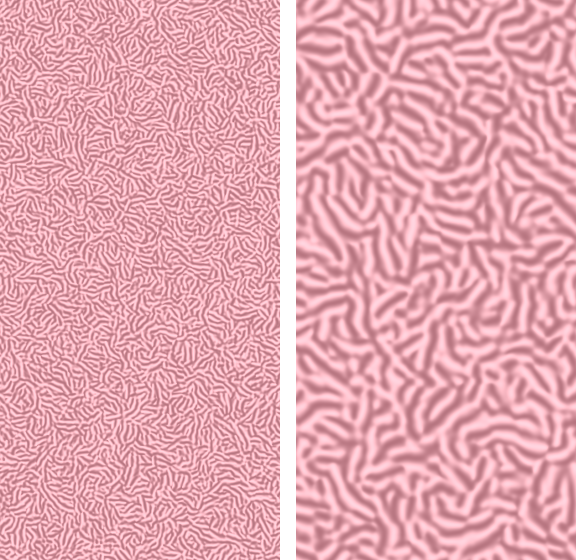
Left: the whole. Right: its middle third, enlarged.
This pattern is drawn by a Shadertoy shader. Its source:

```glsl
const float RIDGES_ACROSS = 51.0;  // ridge periods per canvas width
const float SPACING_JITTER = 0.12; // relative spread of the ridge period
const float CELL = 0.95;           // grain cell size in ridge periods
const float JITTER = 0.35;         // grain offset from the cell centre
const float GRAIN_RADIUS = 1.15;   // in cells
const float ALIGN_RADIUS = 1.7;    // reach of the phase alignment, in cells
const float AXIS_FALLOFF = 3.5;    // higher lets ridges turn more sharply
const float WIDTH_BIAS = 0.28;     // random swelling and thinning of ridges
const float SOFTNESS = 0.28;       // lets clashing ridges keep a lower contrast
const float CONTRAST = 0.208;
const vec3 MID_ROSE = vec3(0.905, 0.647, 0.690);
const float TAU = 6.2831853;

// Integer hash of a cell, mapped to 0..1
vec3 cellRandom(ivec2 cell, int seed) {
    uvec3 v = uvec3(ivec3(cell + 4096, seed)) * 1664525u + 1013904223u;
    v.x += v.y * v.z;
    v.y += v.z * v.x;
    v.z += v.x * v.y;
    v ^= v >> 16u;
    v.x += v.y * v.z;
    v.y += v.z * v.x;
    v.z += v.x * v.y;
    return vec3(v >> 8u) / 16777216.0;
}

// Grain position in xy, signed strength in z
vec3 grain(ivec2 cell) {
    vec3 r = 2.0 * cellRandom(cell, 1) - 1.0;
    return vec3(vec2(cell) + 0.5 + JITTER * r.xy, r.z);
}

float bump(vec2 offset, float radius) {
    return max(0.0, 1.0 - dot(offset, offset) / (radius * radius));
}

// Random axis, averaged with the neighbours by doubled angles
vec2 ridgeNormal(ivec2 cell) {
    vec2 axis = vec2(0.0);
    for (int y = -1; y <= 1; y++)
    for (int x = -1; x <= 1; x++) {
        float angle = TAU * cellRandom(cell + ivec2(x, y), 2).x;
        axis += vec2(cos(angle), sin(angle)) / (1.0 + AXIS_FALLOFF * float(x * x + y * y));
    }
    float angle = 0.5 * atan(axis.y, axis.x);
    return vec2(cos(angle), sin(angle));
}

// Phase shared with the surrounding grains, so that ridges join up
float ridgePhase(ivec2 cell, vec2 center, vec2 wave) {
    vec2 sum = vec2(0.0);
    for (int y = -2; y <= 2; y++)
    for (int x = -2; x <= 2; x++) {
        vec3 other = grain(cell + ivec2(x, y));
        vec2 offset = center - other.xy;
        float phase = dot(wave, offset);
        sum += other.z * bump(offset, ALIGN_RADIUS) * vec2(cos(phase), sin(phase));
    }
    return atan(sum.y, sum.x);
}

// Blend of striped grains; dividing by the local amplitude evens the ridges
float labyrinth(vec2 p) {
    ivec2 home = ivec2(floor(p));
    float height = 0.0;
    float total = 0.0;
    vec2 slope = vec2(0.0);
    for (int y = -1; y <= 1; y++)
    for (int x = -1; x <= 1; x++) {
        ivec2 cell = home + ivec2(x, y);
        vec2 center = grain(cell).xy;
        float weight = bump(p - center, GRAIN_RADIUS);
        if (weight <= 0.0) continue;
        weight *= weight;
        vec2 spread = 2.0 * cellRandom(cell, 3).xy - 1.0;
        vec2 normal = ridgeNormal(cell);
        vec2 wave = TAU * CELL * (1.0 + SPACING_JITTER * spread.x) * normal;
        float phase = dot(wave, p - center) + ridgePhase(cell, center, wave);
        height += weight * (cos(phase) + WIDTH_BIAS * spread.y);
        slope -= weight * normal * sin(phase);
        total += weight;
    }
    height /= total;
    slope /= total;
    return height * inversesqrt(height * height + dot(slope, slope) + SOFTNESS);
}

void mainImage(out vec4 fragColor, in vec2 fragCoord) {
    vec2 p = fragCoord / iResolution.x * RIDGES_ACROSS / CELL;
    // Red saturates on the brightest ridges
    vec3 color = MID_ROSE + CONTRAST * labyrinth(p);
    fragColor = vec4(clamp(color, 0.0, 1.0), 1.0);
}
```
